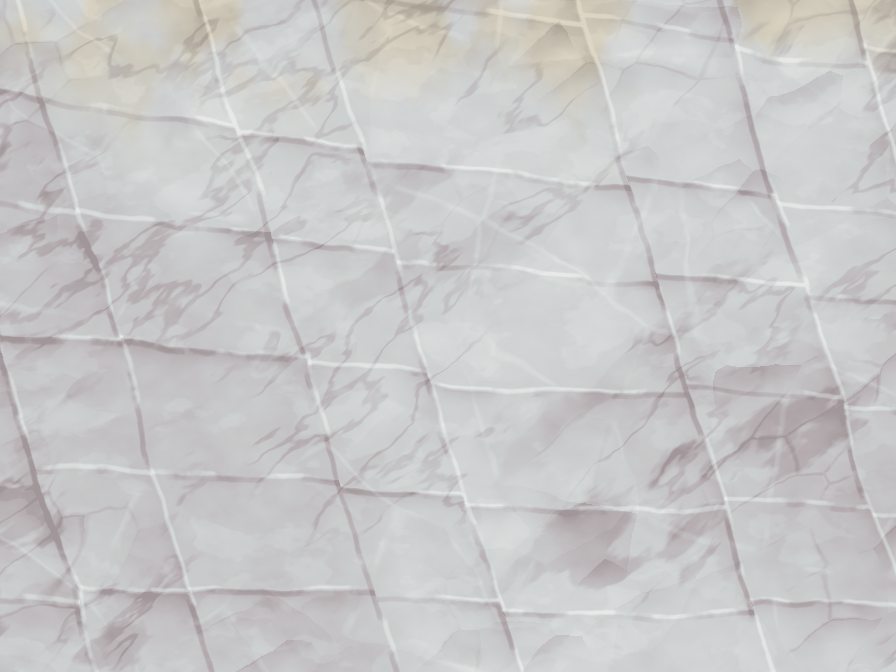
A Shadertoy shader for this texture:

```glsl
// Pale fractured rock face with slanting joints, mauve shadows and ochre stains.
#define DEEP   vec3(0.63, 0.59, 0.60)
#define SHADOW vec3(0.71, 0.68, 0.69)
#define HAZE   vec3(0.76, 0.75, 0.76)
#define STONE  vec3(0.80, 0.81, 0.81)
#define PALE   vec3(0.84, 0.85, 0.85)
#define CHALK  vec3(0.91, 0.91, 0.91)
#define OCHRE  vec3(0.81, 0.77, 0.68)
#define BASE_TONE 0.84
#define JOINT_SLANT 0.30
#define JOINT_COUNT 4.2
#define LEDGE_COUNT 5.0

float sat(float x) { return clamp(x, 0.0, 1.0); }

float hash(vec2 p) {
    vec3 q = fract(vec3(p.xyx) * 0.1031);
    q += dot(q, q.yzx + 33.33);
    return fract((q.x + q.y) * q.z);
}

float noise(vec2 p) {
    vec2 i = floor(p), f = fract(p);
    f = f * f * (3.0 - 2.0 * f);
    return mix(mix(hash(i), hash(i + vec2(1, 0)), f.x),
               mix(hash(i + vec2(0, 1)), hash(i + vec2(1, 1)), f.x), f.y);
}

float fbm(vec2 p) {
    float sum = 0.0, amp = 0.516;
    for (int i = 0; i < 5; i++) {
        sum += amp * noise(p);
        p = mat2(1.6, 1.2, -1.2, 1.6) * p + 17.3;
        amp *= 0.5;
    }
    return sum;
}

// Signed distance to the nearest jittered line, and that line's index.
vec2 jointLine(float u, float seed) {
    vec2 best = vec2(9.0, 0.0);
    for (float k = -1.0; k <= 1.0; k++) {
        float id = floor(u) + k;
        float d = u - id - 0.5 - 0.7 * (hash(vec2(id + 40.0, seed)) - 0.5);
        if (abs(d) < abs(best.x)) best = vec2(d, id);
    }
    return best;
}

// Voronoi facet: offset from its centre, edge distance, random value.
vec4 facet(vec2 p) {
    vec4 cell = vec4(0.0);
    float near = 9.0, second = 9.0;
    for (int y = -1; y <= 1; y++)
    for (int x = -1; x <= 1; x++) {
        vec2 id = floor(p) + vec2(x, y);
        vec2 off = p - id - vec2(hash(id + 61.0), hash(id + 97.0));
        float d = length(off);
        if (d < near) {
            second = near;
            near = d;
            cell = vec4(off, 0.0, hash(id + 23.0));
        } else second = min(second, d);
    }
    cell.z = second - near;
    return cell;
}

// Shadow gathered under the upper edge of some facets.
float overhang(vec4 cell) {
    return smoothstep(-0.05, 0.65, dot(cell.xy, vec2(0.5, 0.85)))
         * smoothstep(0.35, 0.9, cell.w);
}

float stroke(float d, float halfWidth, float soft) {
    return 1.0 - smoothstep(halfWidth, halfWidth + soft, abs(d));
}

vec3 rockColour(float t) {
    vec3 c = mix(DEEP, SHADOW, sat(t * 2.5 + 1.0));
    c = mix(c, HAZE, sat(t * 3.0));
    c = mix(c, STONE, sat(t * 3.0 - 1.0));
    c = mix(c, PALE, sat(t * 3.0 - 2.0));
    return mix(c, CHALK, sat(t * 2.0 - 2.0));
}

void mainImage(out vec4 fragColor, in vec2 fragCoord) {
    vec2 p = fragCoord / iResolution.y;
    float soft = 1.5 / iResolution.y;
    vec2 warp = vec2(fbm(p * 7.0), fbm(p * 7.0 + 31.0)) - 0.5;
    vec2 w = p + 0.045 * warp;
    vec2 grain = mat2(0.8, -0.6, 0.6, 0.8) * w;
    float rim = length((p - vec2(0.68, 0.48)) * vec2(0.8, 1.0));
    float broken = smoothstep(0.40, 0.66, fbm(p * 3.1 + 5.0) + 0.3 * (rim - 0.35));

    // Broad mauve weathering and mottled mineral grain
    float tone = BASE_TONE;
    tone -= 0.34 * smoothstep(0.42, 0.72, fbm(p * 2.6 + 11.0) + 0.35 * (rim - 0.3));
    tone += 0.35 * (fbm(p * vec2(28.0, 38.0)) - 0.5);
    tone += 0.16 * smoothstep(0.55, 0.63, fbm(w * vec2(15.0, 24.0) + 3.0));

    // Large blocks and small splintered facets
    vec4 block = facet(vec2(w.x + JOINT_SLANT * w.y, w.y) * vec2(5.0, 4.5));
    vec4 chip = facet(grain * vec2(7.0, 14.0));
    tone += 0.14 * (block.w - 0.5) + 0.16 * (chip.w - 0.5) * broken;
    tone -= 0.42 * overhang(block) * (0.35 + 0.65 * broken);
    tone -= 0.50 * overhang(chip) * broken;
    float chipped = smoothstep(0.48, 0.6, fbm(p * 9.0 + 50.0));
    tone += 0.22 * stroke(block.z, 0.01, 0.04) * chipped;
    tone -= 0.28 * stroke(chip.z, 0.01, 0.06) * chipped * broken;

    // Diagonal veins and ragged dark hollows
    float vein = stroke(fbm(grain * vec2(5.0, 16.0) + 70.0) - 0.5, 0.008, 0.03);
    float hollow = smoothstep(0.61, 0.69, fbm(grain * vec2(6.0, 15.0) + 90.0));
    tone -= 0.42 * vein * smoothstep(0.45, 0.6, fbm(p * 5.0 + 20.0));
    tone -= 0.45 * hollow * (0.3 + 0.7 * broken);

    // Steep joints: chalky lip, dark seam, shadow fading to the left
    vec2 bend = p + 0.028 * warp;
    vec2 steep = jointLine((bend.x + JOINT_SLANT * bend.y) * JOINT_COUNT, 3.0);
    float d = steep.x / JOINT_COUNT;
    float run = fbm(vec2(steep.y * 7.0, p.y * 5.0));
    float lip = smoothstep(0.42, 0.58, fbm(p * 16.0 + 8.0));
    tone -= 0.40 * exp(min(d, 0.0) / 0.035) * stroke(max(d, 0.0), 0.0, soft)
          * smoothstep(0.40, 0.65, run);
    tone -= 0.50 * stroke(d + 0.004, 0.002, 0.004) * (1.0 - lip);
    tone += 0.55 * stroke(d - 0.002, 0.0012, soft + 0.002) * lip;

    // Ledges: stepped from column to column, shaded beneath
    float column = steep.y + step(0.0, steep.x);
    float level = bend.y * (1.0 + 0.17 * bend.x) + 0.035 * hash(vec2(column + 30.0, 6.0));
    vec2 ledge = jointLine(level * LEDGE_COUNT, 8.0);
    float h = ledge.x / LEDGE_COUNT;
    float open = smoothstep(0.42, 0.62, fbm(vec2(p.x * 5.0, ledge.y * 9.0)));
    tone -= 0.55 * exp(min(h, 0.0) / 0.022) * stroke(max(h, 0.0), 0.0, soft) * open;
    tone -= 0.35 * stroke(h + 0.005, 0.002, 0.004) * (1.0 - lip);
    tone += 0.60 * stroke(h - 0.002, 0.0015, soft + 0.002) * lip;

    // Ochre stain along the top
    float stain = smoothstep(0.76, 0.98, p.y + 0.4 * (fbm(p * 4.0 + 41.0) - 0.5))
                * smoothstep(0.42, 0.60, fbm(p * vec2(7.0, 5.0) + 60.0));
    vec3 colour = rockColour(tone);
    colour = mix(colour, OCHRE * (0.82 + 0.24 * sat(tone)), 0.7 * stain);
    fragColor = vec4(colour, 1.0);
}
```
